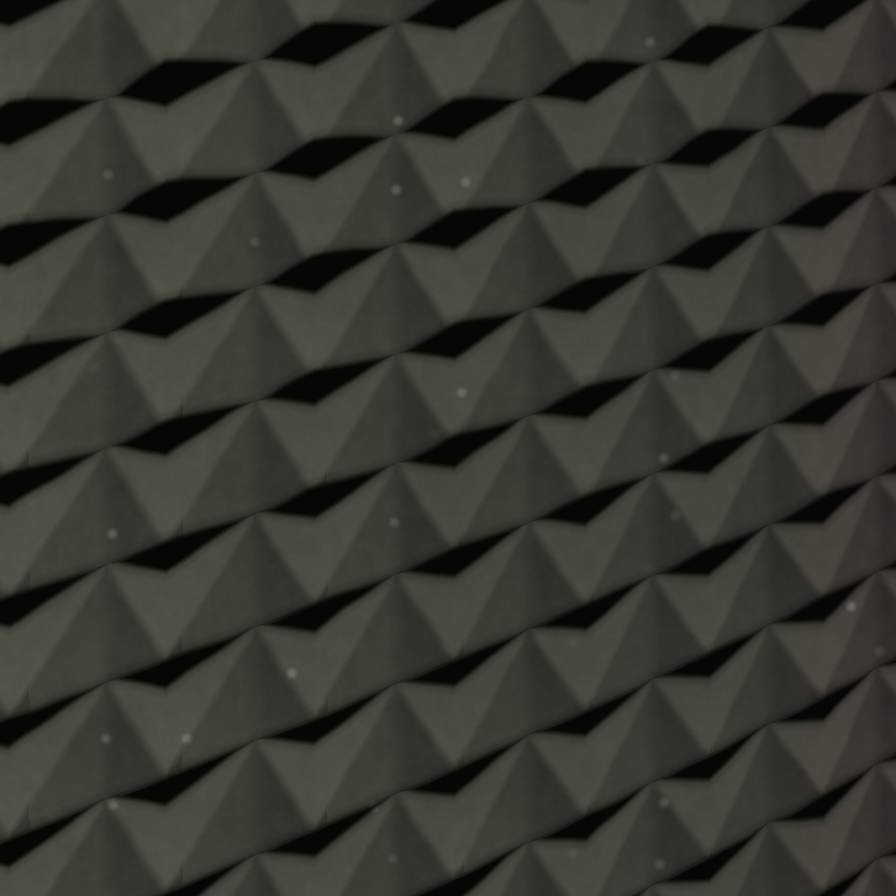
This texture is drawn by a Shadertoy shader. Its source:

```glsl
// Dark rubber mat of raised pyramids with slanted black slots, seen in perspective.

vec2 hash2(vec2 p) {
    p = vec2(dot(p, vec2(127.1, 311.7)), dot(p, vec2(269.5, 183.3)));
    return fract(sin(p) * 43758.55);
}

float gradientNoise(vec2 p) {
    vec2 i = floor(p), f = fract(p);
    vec2 w = f * f * (3.0 - 2.0 * f);
    vec2 o = vec2(1, 0);
    float a = dot(hash2(i) * 2.0 - 1.0, f);
    float b = dot(hash2(i + o) * 2.0 - 1.0, f - o);
    float c = dot(hash2(i + o.yx) * 2.0 - 1.0, f - o.yx);
    float d = dot(hash2(i + 1.0) * 2.0 - 1.0, f - 1.0);
    return mix(mix(a, b, w.x), mix(c, d, w.x), w.y);
}

// Canvas position (y down) to column and row; columns and rows shrink to the right.
vec2 matCoords(vec2 p, out float rowHeight) {
    float u = (0.1706 - sqrt(0.0291 - 0.01824 * (p.x - 0.1198))) / 0.00912;
    rowHeight = 0.1306 - 0.0039 * u;
    float firstRow = 0.109 - 0.043 * u + 0.00104 * u * u;
    return vec2(u, (p.y - firstRow) / rowHeight);
}

// Sparse pale dust specks, one candidate per cell.
float dust(vec2 p) {
    vec2 cell = floor(p * 13.0);
    vec2 r = hash2(cell + 4.0);
    float d = length(fract(p * 13.0) - 0.2 - 0.6 * r);
    return step(0.8, hash2(cell + 31.0).x) * r.y * smoothstep(0.11, 0.02, d);
}

void mainImage(out vec4 fragColor, in vec2 fragCoord) {
    vec2 p = fragCoord / iResolution.xy;
    p.y = 1.0 - p.y;
    float px = 1.0 / iResolution.y;

    // Slightly uneven moulded edges
    vec2 wobble = vec2(gradientNoise(p * 22.0), gradientNoise(p * 22.0 + 40.0));
    float rowHeight;
    vec2 m = matCoords(p + 0.003 * wobble, rowHeight);
    vec2 f = fract(m);
    float apex = 0.38 + 0.02 * m.x;

    // Pyramid faces widen downward from each node; a valley lies between them
    float ridge = max(apex * f.y - f.x, (1.0 - apex) * f.y - 1.0 + f.x) * 0.13;
    float pyramid = smoothstep(-0.006, 0.006, ridge);
    float rightSide = smoothstep(-0.09, 0.09, f.x - round(f.x));
    float face = mix(0.236, 0.196, rightSide) + 0.025 * (f.y - 0.5);
    float valley = 0.287 + 0.02 * smoothstep(0.1, 0.9, f.y);
    float shade = mix(valley, face, pyramid);

    // Surface grain, faint smudges and light falloff
    shade += 0.022 * gradientNoise(p * 9.0) + 0.018 * gradientNoise(p * vec2(60, 45));
    shade += 0.012 * gradientNoise(p * 170.0);
    shade *= mix(1.06, 0.92, p.x);
    vec3 color = shade * vec3(1.0, 0.99, 0.88);
    color += vec3(0.008, -0.008, 0.0) * smoothstep(0.6, 1.0, p.x);
    color += 0.14 * dust(p);

    // Slots straddle the row lines; the upper bulge flattens toward the bottom
    float q = m.y - round(m.y);
    float tent = min((f.x - 0.06) / (apex - 0.06), (0.93 - f.x) / (0.93 - apex));
    float upper = 0.21 * max(1.0 - p.y / 0.78, 0.0) * tent * (1.3 - 0.3 * tent);
    float lower = mix(0.19, 0.25, p.y) * tent;
    float slot = min(lower - q, q + upper) * rowHeight;
    color *= 1.0 - 0.2 * smoothstep(-0.014, 0.0, slot);
    float opening = smoothstep(-0.003 - px, 0.004 + px, slot);
    color = mix(color, vec3(0.022, 0.022, 0.014), opening);

    fragColor = vec4(color, 1.0);
}
```
